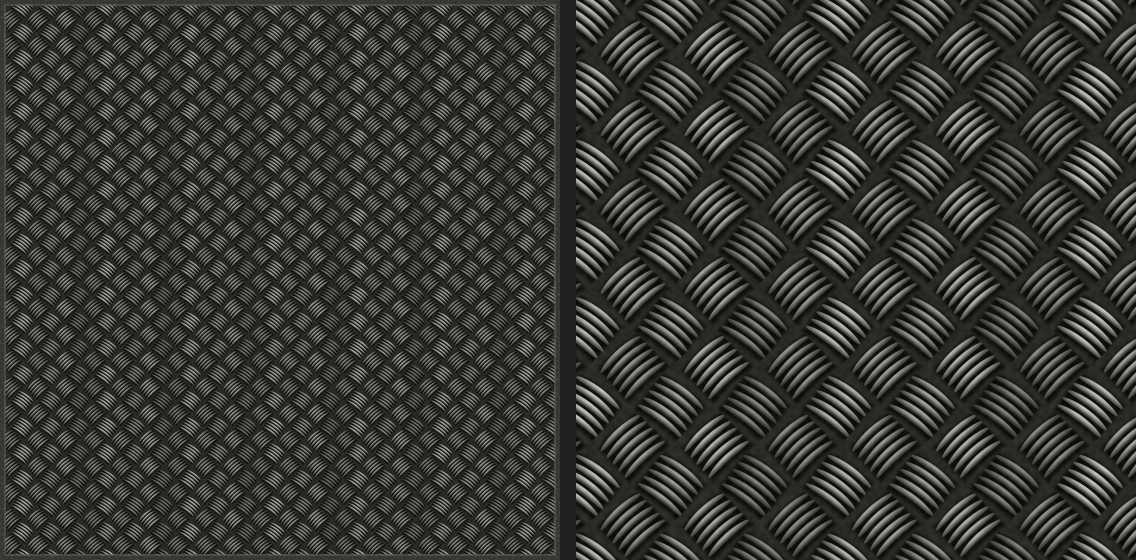
Left, the full canvas; right, a detail of the centre.
Reproduce this texture procedurally as a Shadertoy shader.

```glsl
#define PITCH vec2(0.02496, 0.02345)   // column step, half row step
#define ANCHOR vec2(0.4900, 0.4720)    // centre of one brightest patch
#define ODD_SHIFT 0.0015               // odd columns sit a little to the right
#define BAR_ANGLES vec2(0.64, 0.74)    // falling and rising bars
#define BAR_STEP 0.0053
#define BAR_HALF_LENGTH 0.0168
#define BAR_HALF_WIDTH 0.0019
#define BAR_BOW 0.0015
#define FRAME_WIDTH 0.0085
#define GRAIN_CELLS 230.0
#define SAMPLES 3

const vec3 GROOVE = vec3(0.055, 0.055, 0.042);
const vec3 PLATE  = vec3(0.165, 0.165, 0.15);
const vec3 FLANK  = vec3(0.21, 0.21, 0.19);
const vec3 SHINE  = vec3(0.72, 0.73, 0.70);
const vec3 FRAME  = vec3(0.225, 0.225, 0.205);
const vec3 RIM    = vec3(0.37, 0.37, 0.35);

// Polish of six successive columns, from bright to worn
const float POLISH[6] = float[6](1.0, 0.83, 0.85, 0.92, 0.70, 0.78);

vec2 hash22(vec2 p) {
    vec3 q = fract(p.xyx * vec3(0.1031, 0.1030, 0.0973));
    q += dot(q, q.yzx + 33.33);
    return fract((q.xx + q.yz) * q.zy);
}

// Distance to the nearest scattered point
float cellular(vec2 p) {
    vec2 cell = floor(p);
    float nearest = 2.0;
    for (int j = -1; j <= 1; j++)
        for (int i = -1; i <= 1; i++) {
            vec2 c = cell + vec2(i, j);
            nearest = min(nearest, length(c + hash22(c) - p));
        }
    return nearest;
}

// Raised bars in a diagonal weave; direction alternates by column
vec3 treadPlate(vec2 uv, float aa) {
    vec2 g = (uv - ANCHOR) / PITCH;
    vec2 diagonal = 0.5 * vec2(g.x + g.y, g.x - g.y);
    vec2 cell = floor(diagonal + 0.5);
    vec2 d = diagonal - cell;
    vec2 p = vec2(d.x + d.y, d.x - d.y) * PITCH;
    float column = cell.x + cell.y;
    float odd = mod(column, 2.0);
    p.x = (p.x - ODD_SHIFT * odd) * (2.0 * odd - 1.0);

    // Bar coordinates, bent upward in the middle
    float angle = mix(BAR_ANGLES.x, BAR_ANGLES.y, odd);
    float c = cos(angle), s = sin(angle);
    float t = dot(p, vec2(c, s)) / BAR_HALF_LENGTH;
    float across = dot(p, vec2(-s, c)) + BAR_BOW * (t * t - 0.4);
    float bar = clamp(floor(across / BAR_STEP + 0.5), -2.0, 2.0);
    float offset = across - bar * BAR_STEP;
    float belly = max(1.0 - t * t, 0.0);
    float halfWidth = BAR_HALF_WIDTH * sqrt(belly);

    // Dark grooves around the bars fade into the plate
    vec2 reach = abs(vec2(t * BAR_HALF_LENGTH, across + 0.0008))
               - vec2(0.9 * BAR_HALF_LENGTH, 2.4 * BAR_STEP);
    vec3 color = mix(GROOVE, PLATE, smoothstep(-0.001, 0.003, max(reach.x, reach.y)));

    // Rounded bar, lit from above
    int index = int(mod(column, 6.0) + 0.5) % 6;
    float polish = POLISH[index] * (0.95 + 0.10 * hash22(cell + 71.0).x);
    float top = smoothstep(-1.0, 0.6, offset / BAR_HALF_WIDTH);
    vec3 metal = mix(FLANK, SHINE, top * (0.2 + 0.8 * belly)) * polish;
    float mask = smoothstep(aa, -aa, abs(offset) - halfWidth) * smoothstep(0.0, 0.15, belly);
    return mix(color, metal, mask);
}

void mainImage(out vec4 fragColor, in vec2 fragCoord) {
    vec2 uv = fragCoord / iResolution.xy;
    vec2 pixel = 1.0 / iResolution.xy;
    float aa = 0.5 * max(pixel.x, pixel.y);

    // Average several samples across the pixel
    vec3 color = vec3(0.0);
    for (int j = 0; j < SAMPLES; j++)
        for (int i = 0; i < SAMPLES; i++) {
            vec2 jitter = (vec2(i, j) + 0.5) / float(SAMPLES) - 0.5;
            color += treadPlate(uv + jitter * pixel, aa / float(SAMPLES));
        }
    color /= float(SAMPLES * SAMPLES);

    // Fine grain
    float grain = cellular(uv * GRAIN_CELLS) - 0.45;
    color += 0.05 * grain;

    // Flat frame with a lighter inner rim
    vec2 sides = min(uv, 1.0 - uv);
    float edge = min(sides.x, sides.y);
    float inside = smoothstep(-aa, aa, edge - FRAME_WIDTH);
    color = mix(FRAME + 0.09 * grain, color, inside);
    float rim = smoothstep(0.0012 + aa, 0.0012 - aa, abs(edge - FRAME_WIDTH - 0.0005));
    color = mix(color, RIM + 0.1 * grain, 0.8 * rim);

    fragColor = vec4(clamp(color, 0.0, 1.0), 1.0);
}
```
